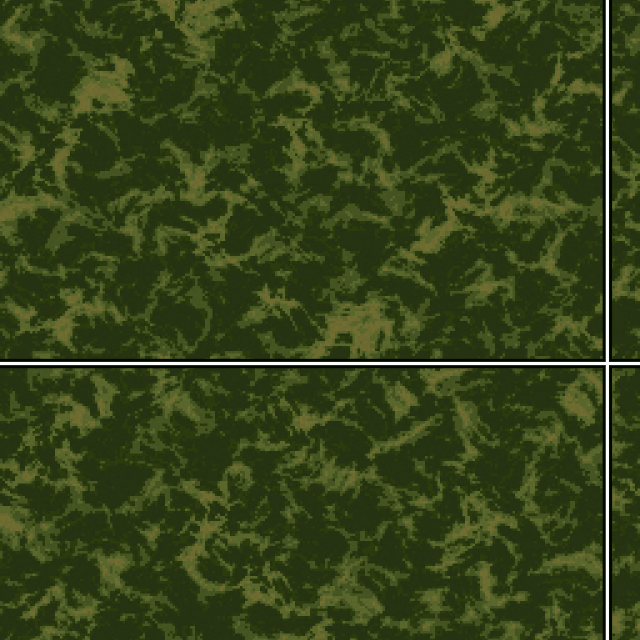
Reproduce this pattern procedurally as a WebGL 2 fragment shader.

```glsl
#version 300 es
precision highp float;
// Blocky woodland camouflage panels divided by white seams with black borders.

uniform vec2 u_resolution;
out vec4 fragColor;

vec2 hash2(vec2 p) {
    vec3 q = fract(p.xyx * vec3(0.1031, 0.1030, 0.0973));
    q += dot(q, q.yzx + 33.33);
    return fract((q.xx + q.yz) * q.zy);
}

// Distance to the nearest scattered point: low in blobs, high between them.
float cellular(vec2 p) {
    vec2 cell = floor(p);
    float nearest = 8.0;
    for (int y = -1; y <= 1; y++) {
        for (int x = -1; x <= 1; x++) {
            vec2 neighbour = cell + vec2(x, y);
            vec2 toPoint = neighbour + hash2(neighbour + 71.0) - p;
            nearest = min(nearest, dot(toPoint, toPoint));
        }
    }
    return sqrt(nearest);
}

// Layered sines that gather the light foliage into broad patches.
float patches(vec2 p) {
    return 0.5 * sin(17.0 * p.x + 3.0 * sin(9.0 * p.y + 1.0))
         + 0.5 * sin(21.0 * p.y + 2.5 * sin(13.0 * p.x + 2.0))
         + 0.3 * sin(37.0 * p.x - 29.0 * p.y);
}

vec3 camouflage(vec2 local) {
    // Snap to square blocks; every panel gets its own stretch of cloth.
    vec2 block = floor(local * 256.0);
    vec2 panel = floor(local);
    vec2 p = (block + 0.5) / 256.0 + panel * vec2(5.3, 3.7) + 11.0;
    float grain = hash2(block + 601.0).x - 0.5;

    // Ragged network of foliage around the dark blobs.
    vec2 warped = p + 0.010 * sin(p.yx * vec2(47.0, 41.0) + 2.0 * sin(p * 23.0));
    warped *= vec2(0.88, 1.08);
    float foliage = 0.36 * cellular(warped * 15.0)
                  + 0.36 * cellular(warped * 33.0 + 40.0)
                  + 0.28 * cellular(warped * 71.0 + 90.0);
    float patchiness = patches(p);
    float leaf = foliage + 0.03 * patchiness + 0.04 * grain;
    float highlight = foliage + 0.09 * patchiness + 0.06 * grain;

    // Shadow, olive, pale olive and dry tan, from deep to bright.
    vec3 color = mix(vec3(0.15, 0.20, 0.07), vec3(0.17, 0.23, 0.05),
                     step(0.41, leaf + 0.05 * grain));
    color = mix(color, vec3(0.27, 0.33, 0.13), step(0.475, leaf));
    if (leaf > 0.49) {
        color = mix(color, vec3(0.35, 0.40, 0.17), step(0.565, highlight));
        color = mix(color, vec3(0.43, 0.42, 0.19), step(0.66, highlight));
    }
    return color * (1.0 + 0.06 * grain);
}

void main() {
    float pixel = 1.0 / min(u_resolution.x, u_resolution.y);
    vec2 seamCrossing = vec2(0.949, 0.432);

    // Four samples soften the block edges.
    vec3 color = vec3(0.0);
    for (int i = 0; i < 4; i++) {
        vec2 offset = vec2(i % 2, i / 2) * 0.5 - 0.25;
        color += 0.25 * camouflage((gl_FragCoord.xy + offset) / u_resolution - seamCrossing);
    }

    // Black border with a white line along its middle, one per unit tile.
    vec2 local = gl_FragCoord.xy / u_resolution - seamCrossing;
    vec2 toSeam = abs(local - round(local));
    float seam = min(toSeam.x, toSeam.y);
    float aa = 0.6 * pixel;
    color = mix(vec3(0.01, 0.03, 0.0), color, smoothstep(-aa, aa, seam - 0.0074));
    color = mix(vec3(0.99, 1.0, 0.98), color, smoothstep(-aa, aa, seam - 0.0026));

    fragColor = vec4(color, 1.0);
}
```
